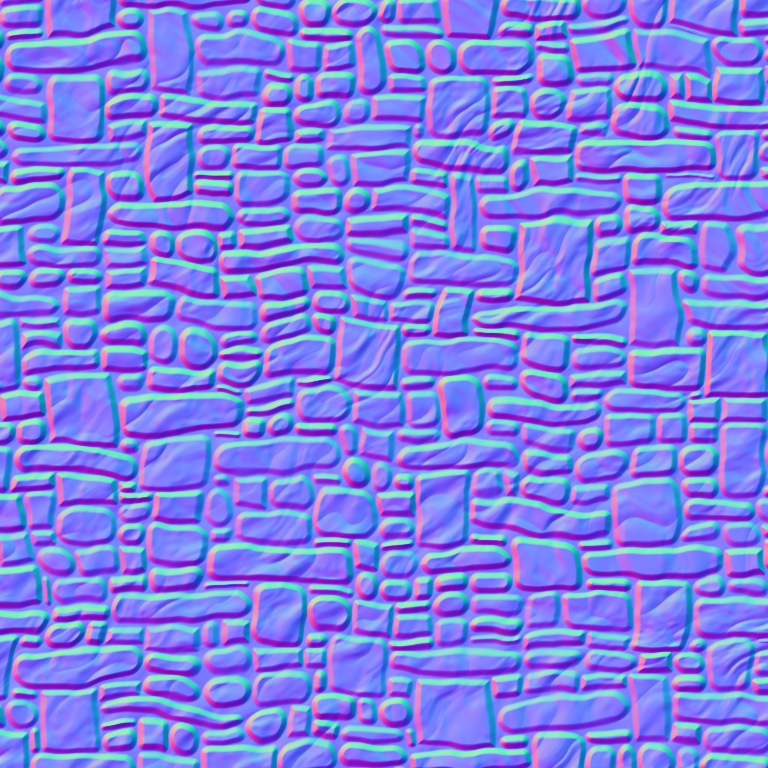
Write a three.js fragment shader that draws this texture map.

```glsl
// Tangent-space normal map of a rubble stone wall with rough, chipped faces.
varying vec2 vUv;

const vec2  CELL = vec2(0.122, 0.066);      // mean stone pitch
const vec2  EDGE_SHIFT = vec2(0.36, 0.32);  // largest joint offset, in cells
const float SPLIT_CHANCE = 0.52;
const float TILT = 0.13;                    // largest stone rotation, radians
const float BEVEL = 0.0085;                 // width of the rounded stone rim
const float DEPTH = 0.0098;                 // joint depth
const float WARP_COARSE = 0.022;
const float WARP_FINE = 0.0065;
const float GRAIN_ANGLE = 0.68;
const float GRAIN_HEIGHT = 0.0062;
const float CREASE_HEIGHT = 0.0052;
const float PIT_HEIGHT = 0.0016;
const float SAMPLE_STEP = 0.0016;           // slope filter radius

float hash(vec2 p) {
  vec3 a = fract(p.xyx * 0.1031);
  a += dot(a, a.yzx + 33.33);
  return fract((a.x + a.y) * a.z);
}

float noise(vec2 p) {
  vec2 i = floor(p), f = p - i;
  f = f * f * f * (f * (f * 6.0 - 15.0) + 10.0);
  return mix(mix(hash(i), hash(i + vec2(1, 0)), f.x),
             mix(hash(i + vec2(0, 1)), hash(i + vec2(1, 1)), f.x), f.y);
}

vec2 noise2(vec2 p) {
  return vec2(noise(p), noise(p + 47.3)) - 0.5;
}

mat2 rotation(float angle) {
  float c = cos(angle), s = sin(angle);
  return mat2(c, -s, s, c);
}

// Joint offsets alternate in sign, so wide and tall stones interlock.
float parity(vec2 c) { return mod(c.x + c.y, 2.0) * 2.0 - 1.0; }

float uprightJoint(vec2 c) {
  return c.x + parity(c) * EDGE_SHIFT.x * mix(0.1, 1.0, hash(c + 11.7));
}

float bedJoint(vec2 c) {
  return c.y - parity(c) * EDGE_SHIFT.y * mix(0.1, 1.0, hash(c + 73.1));
}

float boxDistance(vec2 p, vec2 halfSize, float radius) {
  vec2 d = abs(p) - halfSize + radius;
  return length(max(d, 0.0)) + min(max(d.x, d.y), 0.0) - radius;
}

// Stone profile: 0 in the joints, rising to a plateau on each face.
float stoneProfile(vec2 p) {
  vec2 q = p / CELL;

  // Small filler stone at the nearest crossing, unless a cell covers q.
  vec2 v = floor(q + 0.5), id = v + 0.37;
  vec2 a = vec2(uprightJoint(v - vec2(0, 1)), bedJoint(v - vec2(1, 0)));
  vec2 b = vec2(uprightJoint(v), bedJoint(v));
  vec2 lo = min(a, b), hi = max(a, b);
  for (int j = -1; j <= 1; j++) {
    for (int i = -1; i <= 1; i++) {
      vec2 c = floor(q) + vec2(i, j);
      a = vec2(uprightJoint(c), bedJoint(c));
      b = vec2(uprightJoint(c + vec2(1, 0)), bedJoint(c + vec2(0, 1)));
      if (all(greaterThanEqual(q, a)) && all(lessThan(q, b))) {
        lo = a; hi = b; id = c;
      }
    }
  }

  // Split some stones across their longer side.
  for (int k = 0; k < 2; k++) {
    vec2 size = (hi - lo) * CELL;
    if (size.x * size.y > 0.0018 && hash(id + 5.9) < SPLIT_CHANCE) {
      vec2 axis = size.x > 1.6 * size.y ? vec2(1, 0) : vec2(0, 1);
      vec2 cut = mix(lo, hi, mix(0.3, 0.7, hash(id + 29.3)));
      bool below = dot(q - cut, axis) < 0.0;
      if (below) hi = mix(hi, cut, axis);
      else lo = mix(lo, cut, axis);
      id += below ? 17.3 : 31.7;
    }
  }

  vec2 local = (q - 0.5 * (lo + hi)) * CELL;
  vec2 halfSize = 0.5 * (hi - lo) * CELL;
  float radius = min(min(halfSize.x, halfSize.y), mix(0.004, 0.024, hash(id + 3.1)));
  vec2 tilted = rotation(TILT * (hash(id + 8.3) * 2.0 - 1.0)) * local;
  float d = max(boxDistance(local, halfSize, radius),
                boxDistance(tilted, halfSize, radius));
  return smoothstep(0.0, BEVEL, -d) * mix(0.55, 1.15, hash(id + 61.0));
}

float height(vec2 p) {
  vec2 bend = noise2(p * 9.0 + 3.0);
  vec2 chip = noise2(p * 34.0 + 19.0);
  float stone = stoneProfile(p + WARP_COARSE * bend + WARP_FINE * chip + 3.0);

  // Slanted chisel grain, sharp creases and small pits.
  vec2 g = rotation(GRAIN_ANGLE + 0.1 * bend.x) * (p + 0.012 * chip);
  float grain = noise(g * vec2(24.0, 58.0) + 7.0) * GRAIN_HEIGHT;
  float crease = abs(noise(g * vec2(17.0, 36.0) + 91.0) - 0.5) * 2.0 * CREASE_HEIGHT;
  float pits = noise(g.yx * vec2(115.0, 85.0) + 37.0) * PIT_HEIGHT;
  return stone * DEPTH + (grain + crease + pits) * mix(0.45, 1.0, min(stone, 1.0));
}

void main() {
  vec2 e = vec2(SAMPLE_STEP, 0.0);
  vec2 slope = vec2(height(vUv + e.xy) - height(vUv - e.xy),
                    height(vUv + e.yx) - height(vUv - e.yx)) / (2.0 * SAMPLE_STEP);
  // Red grows on left-hand rims, green on upper rims.
  vec3 normal = normalize(vec3(slope.x, -slope.y, 1.0));
  gl_FragColor = vec4(normal * 0.5 + 0.5, 1.0);
}
```
